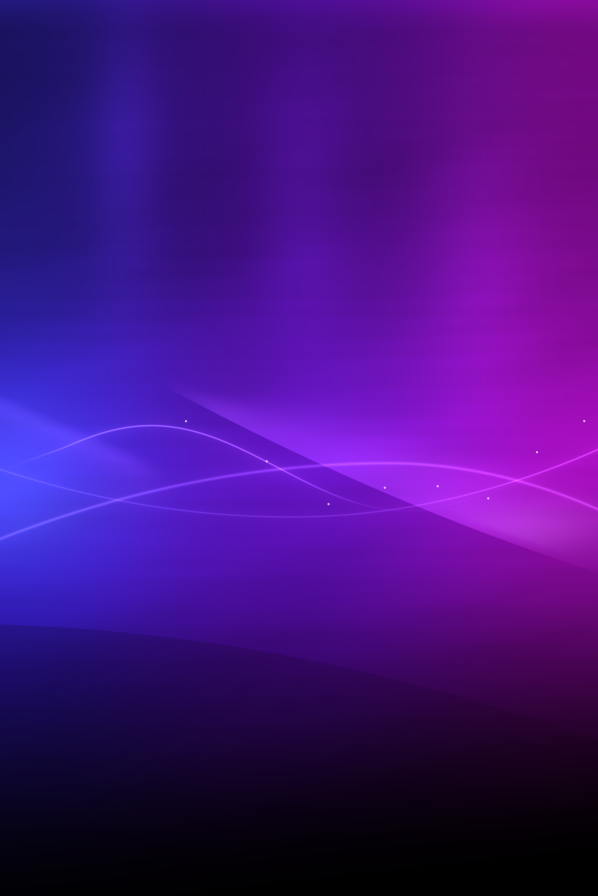
This background is drawn by a Shadertoy shader. Its source:

```glsl
#define BLUE vec3(0.24, 0.17, 0.88)
#define VIOLET vec3(0.41, 0.08, 0.82)
#define MAGENTA vec3(0.61, 0.05, 0.70)
#define SHEET_GLOW vec3(0.15, 0.09, 0.17)
#define STRAND_TINT vec3(0.22, 0.17, 0.25)
#define STREAK_GAIN 0.14
#define STRAND_WIDTH 0.0010
#define SPARK_COUNT 8
#define SPARK_RADIUS 0.0018
#define HAZE_GAIN 0.17

vec2 hashGradient(vec2 cell) {
    float angle = 6.2832 * fract(sin(dot(cell, vec2(127.1, 311.7))) * 43758.5);
    return vec2(cos(angle), sin(angle));
}

float gradientNoise(vec2 p) {
    vec2 i = floor(p), f = fract(p);
    vec2 u = f * f * (3.0 - 2.0 * f);
    vec2 e = vec2(0.0, 1.0);
    float low = mix(dot(hashGradient(i), f),
                    dot(hashGradient(i + e.yx), f - e.yx), u.x);
    float high = mix(dot(hashGradient(i + e.xy), f - e.xy),
                     dot(hashGradient(i + e.yy), f - e.yy), u.x);
    return mix(low, high, u.y);
}

float bell(float d, float width) {
    return exp(-d * d / (width * width));
}

// Parabola with its own curvature on each side of the vertex
float bentArc(float x, vec2 vertex, float leftBend, float rightBend) {
    float d = x - vertex.x;
    return vertex.y + d * d * (d < 0.0 ? leftBend : rightBend);
}

// Thin bright core inside a soft halo
float strand(float d, float width) {
    float core = max(width, 0.7 / iResolution.y);
    return bell(d, core) * width / core + 0.18 * exp(-abs(d) / (width * 7.0));
}

vec3 hueAcross(float x) {
    vec3 cool = mix(BLUE, VIOLET, smoothstep(0.0, 0.5, x));
    return mix(cool, MAGENTA, smoothstep(0.45, 1.0, x));
}

vec3 backdrop(vec2 uv, vec3 hue) {
    float rise = smoothstep(-0.05 + 0.08 * uv.x, 0.5, uv.y);
    float fall = mix(1.0, mix(0.46, 0.70, uv.x), smoothstep(0.47, 0.82, uv.y));
    vec3 col = hue * rise * fall;
    col.g *= mix(0.6, 1.0, smoothstep(0.22, 0.45, uv.y));

    // Upright light streaks
    for (int i = 0; i < 3; i++) {
        float k = float(i);
        float across = bell(uv.x - 0.21 - 0.295 * k, 0.06 + 0.02 * k);
        float along = bell(uv.y - 0.83 + 0.065 * k, 0.17);
        col += (hue + 0.05) * STREAK_GAIN * across * along;
    }

    // Slanted haze with fine level wisps
    vec2 slant = vec2(uv.x, uv.y - 0.22 * uv.x);
    float haze = gradientNoise(slant * vec2(2.0, 6.0) + 2.7)
               + 0.25 * gradientNoise(slant * vec2(4.0, 26.0))
               + 0.20 * gradientNoise(uv * vec2(3.0, 90.0));
    col *= 1.0 + HAZE_GAIN * haze;
    return col + hue * 0.14 * smoothstep(0.96, 1.01, uv.y);
}

vec3 lightSheets(vec2 uv, float pixel) {
    // Sharp diagonal fold, lit from above
    float d = uv.x - 0.272;
    float above = uv.y - (0.570 - 0.36 * d + 0.10 * d * d);
    float depth = 0.015 + 0.09 * smoothstep(0.0, 0.4, d);
    float lit = smoothstep(-pixel, pixel, above) * smoothstep(-0.01, 0.12, d);
    lit *= 0.6 * smoothstep(depth, 0.2 * depth, above) + 0.4 * exp(-max(above, 0.0) / depth);
    lit *= 1.0 - 0.85 * smoothstep(0.74, 1.0, uv.x);
    vec3 col = SHEET_GLOW * lit;

    // Pale pool near the right end of the fold
    vec2 pool = (uv - vec2(0.90, 0.412)) / vec2(0.13, 0.03);
    col += vec3(0.07, 0.11, 0.08) * exp(-dot(pool, pool))
         * smoothstep(-pixel, 0.014, above);

    // Slanted beam and glow at the left
    float beam = uv.y - (0.556 - 0.29 * uv.x);
    float under = smoothstep(0.008, -0.016, beam) * exp(min(beam, 0.0) / 0.025);
    col += vec3(0.13, 0.09, 0.13) * under * smoothstep(0.30, 0.20, uv.x);
    vec2 side = (uv - vec2(0.0, 0.46)) / vec2(0.16, 0.08);
    return col + vec3(0.06, 0.13, 0.12) * exp(-dot(side, side));
}

vec3 strands(vec2 uv) {
    float wave = 0.4775 + 0.0475 * cos(7.357 * (uv.x - 0.253));
    wave -= 0.015 * smoothstep(0.75, 1.0, uv.x);
    wave += 0.009 * smoothstep(0.12, 0.0, uv.x);
    float arch = bentArc(uv.x, vec2(0.65, 0.483), -0.20, -0.42);
    float bowl = bentArc(uv.x, vec2(0.486, 0.423), 0.225, 0.285);
    float waveFade = smoothstep(0.0, 0.2, uv.x) * (1.0 - 0.95 * smoothstep(0.42, 0.66, uv.x));
    float light = 1.2 * waveFade * strand(uv.y - wave, STRAND_WIDTH);
    light += 0.70 * strand(uv.y - arch, 1.7 * STRAND_WIDTH);
    light += mix(0.4, 0.85, smoothstep(0.7, 1.0, uv.x)) * strand(uv.y - bowl, STRAND_WIDTH);
    return STRAND_TINT * light;
}

float sparks(vec2 uv, float aspect, float pixel) {
    float light = 0.0;
    for (int i = 0; i < SPARK_COUNT; i++) {
        float k = float(i);
        float x = mix(0.311, 0.977, pow(k / float(SPARK_COUNT - 1), 0.82));
        float y = bentArc(x, vec2(0.68, 0.446), 0.55, 0.85);
        y += 0.018 * cos(2.094 * (k - 0.5));
        float d = length((uv - vec2(x, y)) * vec2(1.0, aspect));
        light += 0.8 * smoothstep(SPARK_RADIUS + pixel, SPARK_RADIUS - pixel, d);
    }
    return light;
}

void mainImage(out vec4 fragColor, in vec2 fragCoord) {
    vec2 uv = fragCoord / iResolution.xy;
    float pixel = 1.0 / iResolution.y;
    vec3 col = backdrop(uv, hueAcross(uv.x));
    // Dark floor below a falling arc
    float floorEdge = 0.303 - 0.02 * uv.x - 0.11 * uv.x * uv.x;
    float shade = smoothstep(pixel, -pixel, uv.y - floorEdge);
    col *= 1.0 - 0.20 * shade * (1.0 - 0.6 * uv.x);
    col += lightSheets(uv, pixel) + strands(uv);
    float aspect = iResolution.y / iResolution.x;
    col = mix(col, vec3(1.0, 0.82, 1.0), min(sparks(uv, aspect, 0.7 / iResolution.x), 0.8));
    fragColor = vec4(clamp(col, 0.0, 1.0), 1.0);
}
```
